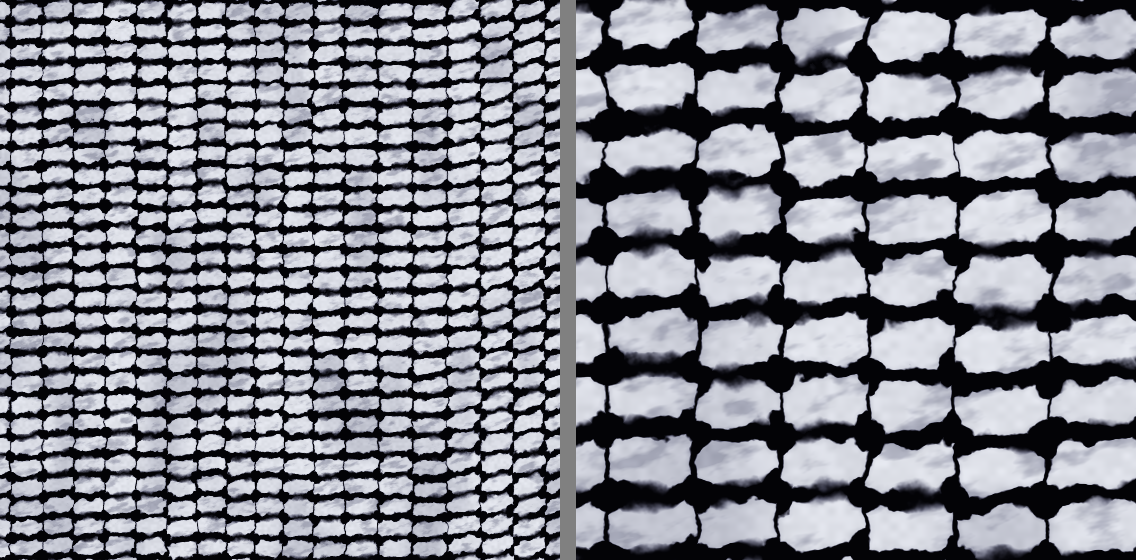
Left, the full canvas; right, a detail of the centre.
A Shadertoy shader for this pattern:

```glsl
float hash(vec2 p) {
    vec3 q = fract(vec3(p.xyx) * 0.1031);
    q += dot(q, q.yzx + 33.33);
    return fract((q.x + q.y) * q.z);
}

float noise(vec2 p) {
    vec2 i = floor(p), f = fract(p);
    f = f * f * (3.0 - 2.0 * f);
    return mix(mix(hash(i), hash(i + vec2(1, 0)), f.x),
               mix(hash(i + vec2(0, 1)), hash(i + vec2(1, 1)), f.x), f.y);
}

float fbm(vec2 p) {
    float sum = 0.0, gain = 0.5;
    for (int i = 0; i < 4; i++) {
        sum += gain * noise(p);
        p = mat2(1.6, 1.2, -1.2, 1.6) * p + 17.0;
        gain *= 0.5;
    }
    return sum / 0.9375;
}

// Block with cut corners, centred on the origin
float chamferedBox(vec2 p, vec2 halfSize, float cut) {
    vec2 q = abs(p) - halfSize;
    return max(max(q.x, q.y), (q.x + q.y + cut) * 0.7071);
}

void mainImage(out vec4 fragColor, in vec2 fragCoord) {
    vec2 uv = fragCoord / iResolution.xy;
    vec2 fine = uv * vec2(75.0, 85.0);

    // Uneven columns, with ragged edges from a small domain warp
    vec2 ragged = vec2(fbm(fine), fbm(fine + 91.0)) - 0.5;
    float bulge = 0.39 * exp(-pow((uv.x - 0.59) / 0.19, 2.0));
    float column = uv.x * 17.82 - 0.35 + bulge + 0.14 * ragged.x
                 + 0.08 * (noise(uv * vec2(18.0, 27.0) + 5.0) - 0.5);
    float columnId = floor(column);
    float across = fract(column) - 0.5;
    float columnTone = hash(vec2(columnId, 83.0));

    // Rows shift per column and lean more steeply towards the right
    float lean = 0.10 + 0.38 * smoothstep(0.68, 0.95, uv.x)
               + 0.16 * (hash(vec2(columnId, 7.0)) - 0.5);
    float row = uv.y * 27.14 - 0.12 - lean * across + 0.32 * ragged.y
              + 0.26 * (hash(vec2(columnId, 31.0)) - 0.5)
              + 0.18 * (noise(vec2(columnId * 3.7, uv.y * 9.0)) - 0.5);
    vec2 cell = vec2(columnId, floor(row)) + 40.0;
    vec2 p = vec2(across * 1.52, fract(row) - 0.5);

    // Flat-ended blocks vary in size, with dark knots at their corners
    vec2 halfSize = vec2(0.70 + 0.05 * hash(cell),
                         0.315 + 0.05 * hash(cell + 13.0) + 0.05 * columnTone);
    halfSize.y += 0.14 * step(0.997, hash(cell + 57.0));
    float d = chamferedBox(p, halfSize, 0.08 + 0.08 * hash(cell + 29.0));
    float knotSize = 0.25 + 0.08 * hash(cell + 19.0);
    d = max(d, knotSize - length(abs(p) - vec2(0.76, 0.5)));

    // Crisp outline, with patchy smears along upper and lower edges
    float smear = smoothstep(0.5, 0.8, noise(uv * vec2(45.0, 60.0) + 23.0));
    float horizontalEdge = smoothstep(0.6, 0.35, abs(p.x));
    float softness = 0.01 + 0.11 * smear * horizontalEdge + 14.0 / iResolution.y;
    float cover = smoothstep(softness, -softness, d);

    // Pale fibrous face with cool, slanted shadows and broad tone drift
    vec2 slant = vec2(uv.x * 38.0 + uv.y * 18.0, uv.y * 85.0 - uv.x * 28.0);
    float shadow = 1.1 * smoothstep(0.52, 0.8, fbm(slant))
                 + 0.25 * smoothstep(-0.10, 0.0, d)
                 + 0.20 * hash(cell + 71.0)
                 + 0.55 * smoothstep(0.5, 0.85, noise(uv * vec2(17.0, 9.0) + 3.0))
                 - 0.10 * columnTone;
    vec3 face = mix(vec3(0.875, 0.885, 0.915), vec3(0.70, 0.71, 0.765), clamp(shadow, 0.0, 1.3));
    face += 0.06 * (noise(fine * 2.5) - 0.5);

    vec3 color = mix(vec3(0.01, 0.01, 0.025), face, cover);
    color += vec3(-0.01, -0.01, 0.025) * cover * (1.0 - cover) * 4.0;
    fragColor = vec4(clamp(color, 0.0, 1.0), 1.0);
}
```
